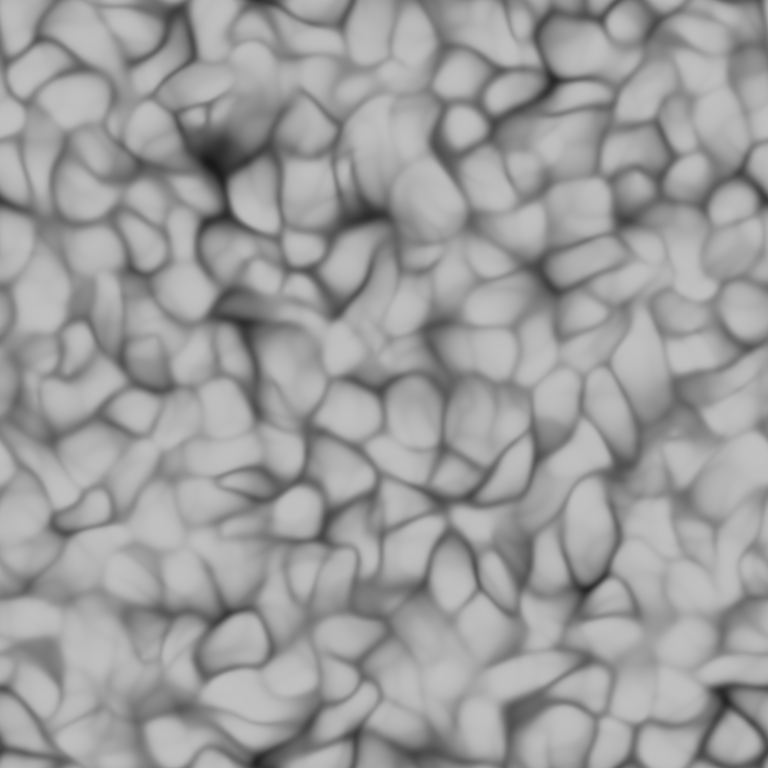
Write a WebGL 1 fragment shader that draws this texture.

```glsl
precision highp float;
// Grey pebbled hide: soft, unevenly stretched grains parted by dark creases.
// Smooth cellular noise blends the shading of tilted domes; a finer, fainter
// layer adds folds. Wrapped cells and whole-number waves make it tile.

uniform vec2 u_resolution;

const float TAU = 6.2831853;
const float GRAINS = 14.0;          // grains across the tile
const float FOLDS = 21.0;           // fine folds across the tile
const float GRAIN_SHARPNESS = 9.5;  // narrowness of the creases
const float FOLD_SHARPNESS = 6.5;   // narrowness of the folds
const float JITTER = 0.88;          // scatter of the grain centres
const float MAX_STRETCH = 1.65;     // elongation of the longest grains
const float SIZE_SPREAD = 0.26;     // difference in grain size
const float TILT = 0.25;            // light to grey slope along a grain
const float DOME = 0.20;            // darkening away from a grain centre
const float GRAIN_SPREAD = 0.06;    // brightness difference between grains
const float CREASE_MIN = 0.12;      // depth of the faintest creases
const float CREASE_MAX = 0.74;      // depth of the darkest creases
const float FOLD_SHADE = 0.35;      // share of the fold slopes
const float FOLD_DEPTH = 0.06;
const float BASE_TONE = 0.79;
const float TOP_TONE = 0.755;       // brightest plateau
const float LOW_TONE = 0.10;        // darkest pit
const float TONE_KNEE = 0.12;       // softness of the plateau limit

vec2 hash2(vec2 p) {
  vec3 h = fract(p.xyx * vec3(0.1031, 0.1030, 0.0973));
  h += dot(h, h.yzx + 33.33);
  return fract((h.xx + h.yz) * h.zy);
}

// Periodic bending that makes the grain outlines irregular.
vec2 bend(vec2 uv) {
  vec2 broad = sin(TAU * (uv.yx * 4.0 + vec2(0.13, 0.61)) + 1.5 * sin(TAU * uv * 3.0));
  vec2 fine = sin(TAU * (uv.yx * 11.0 + uv * vec2(5.0, -4.0) + vec2(0.37, 0.82)));
  return uv + 0.007 * broad + 0.003 * fine;
}

// Returns blended surface shade, crease amount and crease depth.
vec3 grains(vec2 uv, float count, float sharpness, float seed) {
  vec2 p = uv * count;
  vec2 home = floor(p);
  float total = 0.0;
  float squares = 0.0;
  vec2 blend = vec2(0.0);
  for (int j = -2; j <= 2; j++) {
    for (int i = -2; i <= 2; i++) {
      vec2 cell = home + vec2(float(i), float(j));
      vec2 id = mod(cell, count) + seed;
      vec2 place = hash2(id);
      vec2 form = hash2(id + 71.0);
      vec2 look = hash2(id + 157.0);

      // Offset in the grain's own stretched frame.
      vec2 offset = p - cell - 0.5 - JITTER * (place - 0.5);
      float angle = TAU * form.x;
      vec2 axis = vec2(cos(angle), sin(angle));
      float stretch = mix(1.0, MAX_STRETCH, form.y);
      vec2 local = vec2(dot(offset, axis) / stretch,
                        dot(offset, vec2(-axis.y, axis.x)) * stretch);
      float dist = length(local);
      float rise = dist * dist;

      float weight = exp(-sharpness * (dist - SIZE_SPREAD * look.x));
      float shade = TILT * local.x - DOME * rise / (1.0 + rise)
                  + GRAIN_SPREAD * (look.y - 0.5);
      float strength = fract(look.x * 7.0 + place.y);
      float depth = mix(CREASE_MIN, CREASE_MAX, strength * strength);
      blend += weight * vec2(shade, depth);
      total += weight;
      squares += weight * weight;
    }
  }
  blend /= total;
  return vec3(blend.x, 1.0 - squares / (total * total), blend.y);
}

// Smooth minimum used to flatten the bright plateaus.
float softMin(float a, float b, float knee) {
  float h = max(knee - abs(a - b), 0.0) / knee;
  return min(a, b) - 0.25 * h * h * knee;
}

void main() {
  vec2 uv = bend(gl_FragCoord.xy / u_resolution);

  vec3 coarse = grains(uv, GRAINS, GRAIN_SHARPNESS, 3.0);
  vec3 fold = grains(uv, FOLDS, FOLD_SHARPNESS, 211.0);

  float tone = BASE_TONE + coarse.x - coarse.y * coarse.z;
  tone += FOLD_SHADE * fold.x - FOLD_DEPTH * fold.y;
  tone = max(softMin(tone, TOP_TONE, TONE_KNEE), LOW_TONE);

  gl_FragColor = vec4(vec3(tone), 1.0);
}
```
